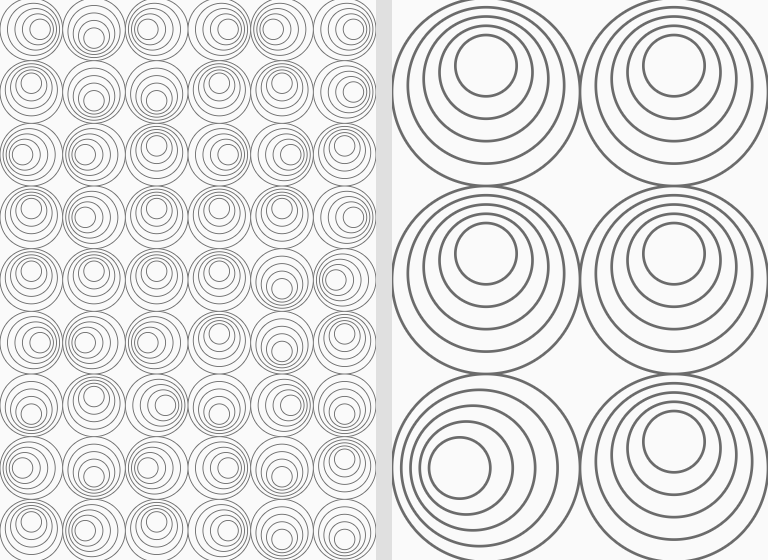
Left, the full canvas; right, a detail of the centre.
This pattern is drawn by a Shadertoy shader. Its source:

```glsl
// Grid of nested off-centre rings, each cell leaning in one of four directions.

#define COLUMNS 6.0
#define ROWS 9.0
#define RINGS 5
#define OUTER_RADIUS 0.5
#define INNER_RADIUS 0.163
#define INNER_SHIFT 0.14
#define LINE_WIDTH 0.0144
#define SEED 3.7
#define PAPER vec3(0.98)
#define INK vec3(0.42)

const float HALF_PI = 1.570796;

// Pseudo-random value in 0..1 for a cell index.
float hash(vec2 cell) {
    vec3 q = fract(vec3(cell.xyx + SEED) * vec3(0.1031, 0.1030, 0.0973));
    q += dot(q, q.yzx + 33.33);
    return fract((q.x + q.y) * q.z);
}

// Fraction of a pixel covered by a stroke centred on distance zero.
float strokeCoverage(float dist, float pixel) {
    float halfWidth = 0.5 * LINE_WIDTH;
    float nearEdge = clamp((dist + halfWidth) / pixel + 0.5, 0.0, 1.0);
    float farEdge = clamp((dist - halfWidth) / pixel + 0.5, 0.0, 1.0);
    return nearEdge - farEdge;
}

// Rings shrink evenly while their centres slide along the lean direction.
float nestedRings(vec2 p, vec2 lean, float pixel) {
    float gap = 1.0;
    for (int i = 0; i < RINGS; i++) {
        float t = float(i) / float(RINGS - 1);
        float radius = mix(OUTER_RADIUS, INNER_RADIUS, t);
        float dist = length(p - lean * INNER_SHIFT * t) - radius;
        gap *= 1.0 - strokeCoverage(dist, pixel);
    }
    return 1.0 - gap;
}

void mainImage(out vec4 fragColor, in vec2 fragCoord) {
    // Square cells span the width; rows are centred vertically.
    float pixel = COLUMNS / iResolution.x;
    vec2 grid = (fragCoord - 0.5 * iResolution.xy) * pixel + 0.5 * vec2(COLUMNS, ROWS);
    vec2 cell = floor(grid);
    vec2 local = grid - cell - 0.5;

    // Quarter-turn lean chosen per cell.
    float angle = floor(4.0 * hash(cell)) * HALF_PI;
    vec2 lean = vec2(cos(angle), sin(angle));

    float ink = nestedRings(local, lean, pixel);
    fragColor = vec4(mix(PAPER, INK, ink), 1.0);
}
```
